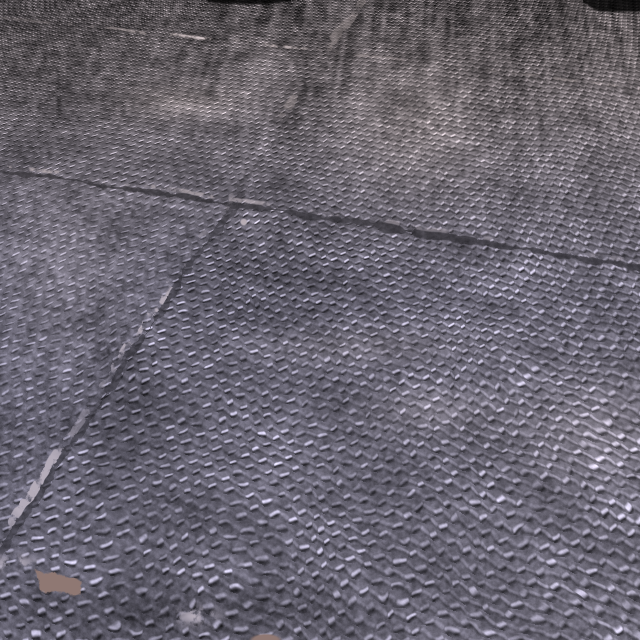
This texture is drawn by a Shadertoy shader. Its source:

```glsl
// Worn rubber floor mats with a raised woven tread, seen in perspective.
// Screen points map to floor coordinates (converging columns, log-depth rows);
// treads, seams, dust and scuffs are then laid out in that floor space.
#define HORIZON 1.276
#define VANISH_X 0.75
#define ROW_TILT 0.25
#define PITCH vec2(0.0265, 0.0165)
#define SEAM_COLUMN -0.668
#define TREAD_GAIN 0.31
#define DUST_GAIN 0.08
#define BASE_LIGHT 0.402
#define COOL vec3(0.985, 0.965, 1.11)
#define WARM vec3(1.06, 0.99, 1.0)

// Patches: centre and radius
const vec4 DUST[6] = vec4[6](vec4(0.56, 0.46, 0.16, 0.03), vec4(0.67, 0.36, 0.10, 0.04),
    vec4(0.93, 0.33, 0.14, 0.09), vec4(0.65, 0.78, 0.11, 0.10),
    vec4(0.28, 0.84, 0.10, 0.03), vec4(0.10, 0.56, 0.14, 0.13));
const vec4 SHADE[6] = vec4[6](vec4(0.44, 0.57, 0.18, 0.08), vec4(0.48, 0.84, 0.05, 0.14),
    vec4(0.06, 0.86, 0.18, 0.07), vec4(0.78, 0.84, 0.05, 0.06),
    vec4(0.28, 0.03, 0.24, 0.05), vec4(0.19, 0.39, 0.08, 0.08));

float hash(vec2 p) {
    vec3 q = fract(p.xyx * vec3(0.1031, 0.1030, 0.0973));
    q += dot(q, q.yzx + 33.33);
    return fract((q.x + q.y) * q.z);
}
float noise(vec2 p) {
    vec2 i = floor(p), f = fract(p);
    f = f * f * (3.0 - 2.0 * f);
    return mix(mix(hash(i), hash(i + vec2(1, 0)), f.x),
               mix(hash(i + vec2(0, 1)), hash(i + vec2(1, 1)), f.x), f.y);
}
float fbm(vec2 p) {
    float sum = 0.0, amp = 0.5;
    for (int i = 0; i < 5; i++, amp *= 0.5) {
        sum += amp * noise(p);
        p = mat2(1.6, 1.2, -1.2, 1.6) * p + 7.3;
    }
    return sum;
}
float blob(vec2 p, vec4 spot) {
    vec2 d = (p - spot.xy) / spot.zw;
    return exp(-dot(d, d));
}
float line(float d, float width) {
    float px = 1.0 / iResolution.y;
    return 1.0 - smoothstep(max(width - px, 0.0), max(width, 0.0) + px, abs(d));
}
float dash(vec2 p, vec2 dir, float soft) {
    p -= dir * clamp(dot(p, dir), -0.24, 0.24);
    return 1.0 - smoothstep(0.15 - soft, 0.15 + soft, length(p));
}
// One family of tread bars: light top, dark foot
float bars(vec2 cell, vec2 dir, float soft) {
    cell.x += 0.5 * mod(floor(cell.y), 2.0);
    vec2 local = (fract(cell) - 0.5) * vec2(PITCH.x / PITCH.y, 1.0);
    float wear = 0.4 + 0.9 * hash(floor(cell) + 90.0);
    return wear * dash(local, dir, soft) - 0.6 * dash(local - vec2(0.1, 0.27), dir, soft + 0.06);
}

void mainImage(out vec4 fragColor, in vec2 fragCoord) {
    vec2 uv = fragCoord / iResolution.xy;
    float depth = HORIZON - uv.y;
    vec2 ground = vec2((uv.x - VANISH_X) / depth, log(depth) - ROW_TILT * uv.x);
    float ragged = fbm(uv * 55.0 + 3.0) - 0.48;
    float grit = fbm(uv * 130.0);
    float cloud = fbm(ground * vec2(9.0, 17.0) + 20.0);

    // Signed distances to the seams
    float wobble = (fbm(uv * 18.0) - 0.48) * 0.016;
    float column = (ground.x - SEAM_COLUMN) * depth + wobble;
    float nearRow = (ground.y - 0.14) * depth + wobble;
    float midRow = (ground.y + 0.615) * depth + wobble * 0.6;
    float farRow = (ground.y + 1.19 - 0.06 * uv.x) * depth + wobble * 0.3;
    float front = smoothstep(-0.01, 0.01, midRow);
    float leftMat = front * smoothstep(0.01, -0.01, column) * smoothstep(0.01, -0.01, nearRow);

    // Broad light, dust and shade
    float dust = 0.0, shade = 0.0;
    for (int i = 0; i < 6; i++) {
        dust += blob(uv, DUST[i]);
        shade += blob(uv, SHADE[i]);
    }
    float light = BASE_LIGHT + DUST_GAIN * dust * (0.3 + cloud) - 0.06 * shade;
    light += (cloud - 0.48) * 0.16 + (grit - 0.48) * mix(0.26, 0.34, leftMat);
    light += 0.03 * (uv.x - 0.5) - 0.11 * smoothstep(0.84, 1.0, uv.y);

    // Woven tread, and fine streaks far away
    vec2 cell = ground / PITCH + (vec2(noise(uv * 9.0), noise(uv * 9.0 + 40.0)) - 0.5) * 1.2;
    cell += (vec2(noise(uv * 60.0), noise(uv * 60.0 + 9.0)) - 0.5) * 0.3;
    float soft = clamp(1.0 / (iResolution.y * PITCH.y * depth), 0.12, 0.25);
    float weave = bars(cell, vec2(0.787, -0.617), soft)
        + mix(0.1, 0.6, uv.x) * bars(cell + vec2(0.5, 0.0), vec2(0.91, 0.41), soft);
    light += TREAD_GAIN * weave * mix(1.0, 0.65, leftMat) * (0.5 + cloud);
    float streak = noise(vec2((uv.x - VANISH_X) / (depth + 1.2) * 210.0, uv.y * 9.0)) - 0.5;
    light += streak * 0.17 * smoothstep(0.65, 0.3, depth) * smoothstep(-0.1, 0.6, uv.x);

    // Dark gaps at the seams
    float right = smoothstep(0.4, 0.65, uv.x);
    float gap = line(column - 0.010, 0.006 + 0.03 * ragged) * mix(0.35, 0.7, front);
    gap = max(gap, 0.9 * line(midRow - 0.002, 0.003 + 0.008 * right * (1.0 - uv.x) + 0.016 * ragged));
    light = mix(light, 0.17 + 0.15 * grit, gap);

    // Frayed pale edges and scuffs
    float fray = smoothstep(-0.06, 0.14, ragged);
    float pale = 0.35 + blob(uv, vec4(0.23, 0.50, 0.07, 0.08)) + blob(uv, vec4(0.06, 0.24, 0.07, 0.08));
    float edge = line(column + 0.002, 0.002 + 0.006 * fray) * fray * min(pale, 1.0);
    edge = max(edge, line(midRow + 0.006, 0.003) * fray * mix(0.9, 0.3, uv.x));
    edge = max(edge, line(farRow, 0.002) * fray * (0.3 + blob(uv, vec4(0.36, 0.94, 0.14, 0.1))));
    float scuff = blob(uv, vec4(0.02, 0.12, 0.035, 0.012)) + blob(uv, vec4(0.305, 0.037, 0.035, 0.014));
    edge = max(edge, max(min(scuff, 1.0) * fray, line(length(uv - vec2(0.381, 0.653)), 0.005)));
    light = mix(light, 0.69, edge);

    // Tint, bare tan floor and dark far border
    float warmth = 0.15 * uv.x + 0.8 * smoothstep(0.5, 0.95, uv.y) + 0.2 * dust + 0.5 * edge;
    vec3 color = max(light, 0.06) * mix(COOL, WARM, min(warmth, 1.0));
    vec2 hole = abs(uv - vec2(0.095, 0.1 - 0.15 * uv.x)) - vec2(0.034, 0.012);
    float bare = min(max(hole.x, hole.y) + ragged * 0.02, length((uv - vec2(0.415, 0)) * vec2(0.4, 1)) - 0.009);
    color = mix(color, vec3(0.56, 0.47, 0.45), smoothstep(0.002, -0.002, bare));
    float border = smoothstep(0.90, 0.94, uv.x) * 0.018 + blob(uv, vec4(0.39, 1.0, 0.07, 0.1)) * 0.007;
    color *= 1.0 - 0.8 * smoothstep(-0.003, 0.003, uv.y - 1.0 + border) * step(0.003, border);
    fragColor = vec4(clamp(color, 0.0, 1.0), 1.0);
}
```
